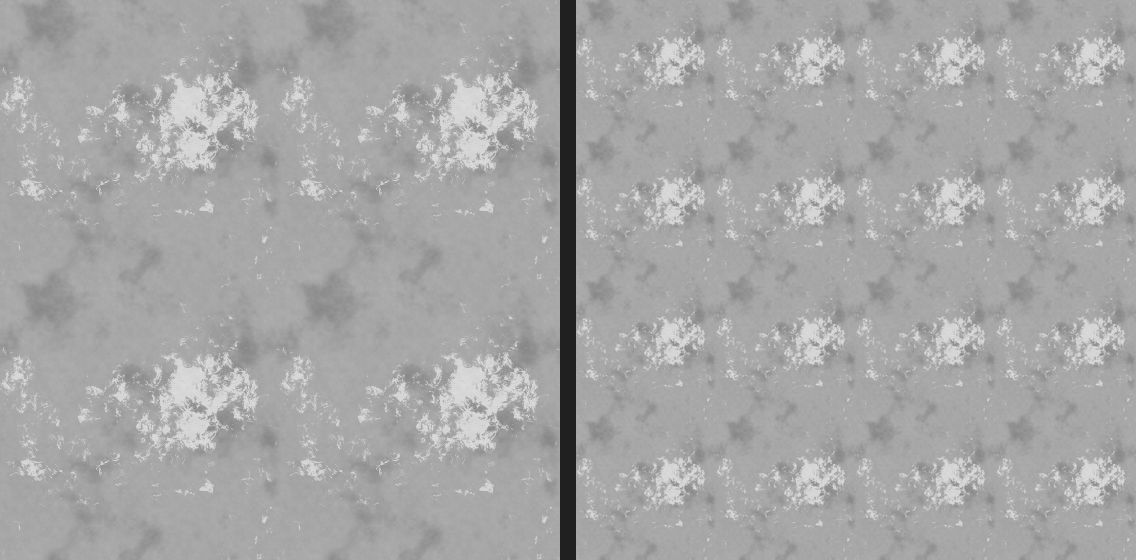
Left: one tile. Right: repeated 2 by 2.
Write a WebGL 2 fragment shader that draws this texture.

```glsl
#version 300 es
precision highp float;

uniform vec2 u_resolution;
out vec4 outColor;

#define REPEATS 2.0
#define BASE_GREY 0.652
#define CHALK_GREY 0.84
#define STAIN_DEPTH 0.115
#define PATCH_CELLS 4.0
#define CLOUD_CELLS 6.0
#define FLAKE_CELLS 20.0
#define PATCH_WEIGHT 1.2
#define CHALK_START 1.23
#define CHALK_FULL 1.43
#define WARP 0.025
#define GRAIN 0.05

// Integer hash of a lattice cell, 0 to 1
float hash(vec2 cell, float seed) {
    uvec3 v = uvec3(cell, seed) * 1664525u + 1013904223u;
    v.x += v.y * v.z; v.y += v.z * v.x; v.z += v.x * v.y;
    v ^= v >> 16u;
    v.x += v.y * v.z; v.y += v.z * v.x; v.z += v.x * v.y;
    return float(v.z >> 8u) / 16777216.0;
}

// Value noise that wraps after a whole number of cells
float wrapNoise(vec2 p, float cells, float seed) {
    vec2 i = floor(p);
    vec2 f = p - i;
    f = f * f * f * (f * (f * 6.0 - 15.0) + 10.0);
    vec2 a = mod(i, cells);
    vec2 b = mod(i + 1.0, cells);
    return mix(mix(hash(a, seed), hash(vec2(b.x, a.y), seed), f.x),
               mix(hash(vec2(a.x, b.y), seed), hash(b, seed), f.x), f.y);
}

// Normalised octaves; each lattice is shifted to hide its grid
float fbm(vec2 p, float cells, int octaves, float gain, float seed) {
    float sum = 0.0, total = 0.0, weight = 1.0;
    for (int i = 0; i < octaves; i++) {
        float layer = seed + float(i);
        vec2 shift = vec2(0.37, 0.71) * layer;
        sum += weight * wrapNoise(p * cells + shift, cells, layer);
        total += weight;
        weight *= gain;
        cells *= 2.0;
    }
    return sum / total;
}

void main() {
    vec2 tile = fract(gl_FragCoord.xy / u_resolution * REPEATS);

    // Bend the domain so that patches get ragged outlines
    vec2 bend = vec2(fbm(tile, 12.0, 3, 0.6, 10.0), fbm(tile, 12.0, 3, 0.6, 20.0));
    vec2 warped = tile + WARP * (bend * 2.0 - 1.0);

    // Soft base tone with dark, cloudy stains
    float cloud = fbm(tile, CLOUD_CELLS, 6, 0.55, 30.0);
    float drift = fbm(tile, 3.0, 3, 0.5, 40.0);
    float speckle = fbm(tile, 48.0, 3, 0.8, 50.0);
    float grey = BASE_GREY + 0.05 * (drift - 0.5) + GRAIN * (speckle - 0.5);
    grey -= STAIN_DEPTH * smoothstep(0.5, 0.82, cloud);

    // Chalky flakes, gathered into broad patches
    float patches = fbm(warped, PATCH_CELLS, 4, 0.5, 60.0);
    float flakes = fbm(warped, FLAKE_CELLS, 5, 0.8, 70.0);
    float chalk = smoothstep(CHALK_START, CHALK_FULL, flakes + PATCH_WEIGHT * patches);

    // Thin curled edges of loose flakes around the patches
    float vein = abs(fbm(warped, 16.0, 4, 0.6, 80.0) - 0.5);
    float fringe = smoothstep(0.5, 0.66, patches) * smoothstep(0.45, 0.6, flakes);
    chalk = max(chalk, 0.5 * fringe * (1.0 - smoothstep(0.0, 0.035, vein)));

    grey = mix(grey, CHALK_GREY + GRAIN * (speckle - 0.5), chalk);
    outColor = vec4(vec3(grey), 1.0);
}
```
